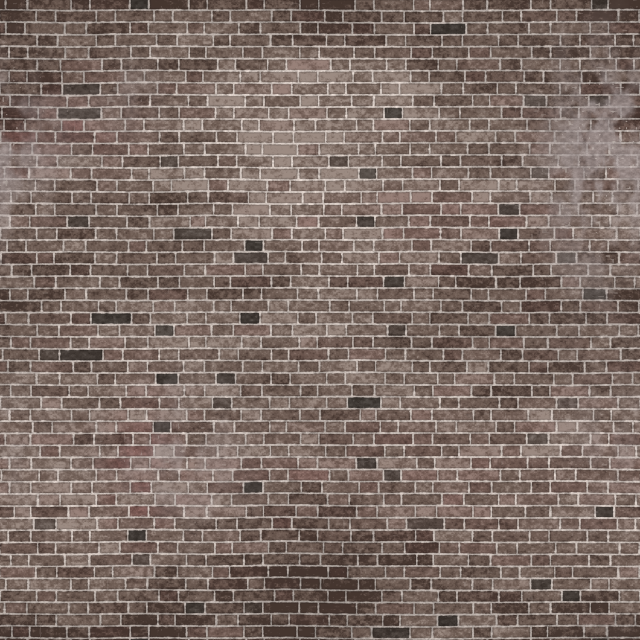
This texture is drawn by a Shadertoy shader. Its source:

```glsl
// Weathered brown brick wall in Flemish bond with thin pale mortar, seamless at the canvas edges.

const float ROWS = 53.0;          // courses down the canvas
const float PAIRS = 11.0;         // stretcher + header pairs across
const float STRETCHER = 0.66;     // share of a pair taken by the stretcher
const float JOINT = 0.0014;       // half width of the mortar
const float TAU = 6.2831853;

const vec3 DARK_BROWN = vec3(0.27, 0.21, 0.185);
const vec3 BROWN = vec3(0.43, 0.36, 0.325);
const vec3 LIGHT_BROWN = vec3(0.61, 0.545, 0.51);
const vec3 BURNT = vec3(0.21, 0.195, 0.18);
const vec3 RED = vec3(0.42, 0.28, 0.265);
const vec3 MORTAR = vec3(0.725, 0.685, 0.66);
const vec3 LIME = vec3(0.62, 0.575, 0.57);

float hash(vec2 p) {
    vec3 q = fract(p.xyx * vec3(0.1031, 0.1030, 0.0973));
    q += dot(q, q.yzx + 33.33);
    return fract((q.x + q.y) * q.z);
}

// Value noise that repeats after "period" cells
float noise(vec2 p, vec2 period) {
    vec2 i = floor(p), f = fract(p);
    f = f * f * (3.0 - 2.0 * f);
    vec2 a = mod(i, period), b = mod(i + 1.0, period);
    return mix(mix(hash(a), hash(vec2(b.x, a.y)), f.x),
               mix(hash(vec2(a.x, b.y)), hash(b), f.x), f.y);
}

float fbm(vec2 uv, vec2 cells) {
    float sum = 0.0, amp = 0.5;
    for (int i = 0; i < 4; i++) {
        sum += amp * noise(uv * cells, cells);
        cells *= 2.0;
        amp *= 0.5;
    }
    return sum / 0.9375;
}

// Soft elliptical stain that wraps around the edges
float stain(vec2 uv, vec2 centre, vec2 radius) {
    vec2 d = (fract(uv - centre + 0.5) - 0.5) / radius;
    return exp(-dot(d, d));
}

float roundBox(vec2 p, vec2 halfSize, float radius) {
    vec2 q = abs(p) - halfSize + radius;
    return length(max(q, 0.0)) + min(max(q.x, q.y), 0.0) - radius;
}

// Signed distance to the brick face; also returns brick id and header flag
float brick(vec2 uv, out vec2 id, out float header) {
    float y = uv.y * ROWS - 0.13 + 0.12 * (noise(uv * vec2(9.0, 7.0), vec2(9.0, 7.0)) - 0.5);
    float row = mod(floor(y), ROWS);
    float x = uv.x * PAIRS - 0.064 * sin(TAU * uv.x);
    x += 0.14 * (noise(vec2(x, row), vec2(PAIRS, ROWS)) - 0.5);
    x += 0.06 * (hash(vec2(row, 71.0)) - 0.5);
    x -= mod(row, 2.0) > 0.5 ? 0.96 : 0.48;

    float pair = mod(floor(x), PAIRS), f = fract(x);
    float split = STRETCHER + 0.06 * (hash(vec2(pair, row + 90.0)) - 0.5);
    header = step(split, f);
    id = vec2(pair * 2.0 + header, row);

    vec2 span = header > 0.5 ? vec2(split, 1.0) : vec2(0.0, split);
    vec2 scale = 1.0 / vec2(PAIRS + 0.2, ROWS);
    vec2 local = vec2(f - 0.5 * (span.x + span.y), fract(y) - 0.5) * scale;
    vec2 halfSize = 0.5 * vec2(span.y - span.x, 1.0) * scale - JOINT;
    return roundBox(local, halfSize, 0.0012);
}

void mainImage(out vec4 fragColor, in vec2 fragCoord) {
    vec2 uv = fragCoord / iResolution.xy;
    float edge = max(0.0007, 0.75 / iResolution.y);

    vec2 id;
    float header;
    float d = brick(uv, id, header);
    float grain = fbm(uv, vec2(150.0, 210.0)) - 0.5;
    float grit = noise(uv * 420.0, vec2(420.0)) - 0.5;
    float broad = fbm(uv, vec2(4.0, 6.0)) - 0.5;
    float streak = fbm(uv, vec2(9.0, 38.0)) - 0.5;
    d += 0.0016 * grain;

    // Broad zones of weathering
    float lime = 1.3 * stain(uv, vec2(0.93, 0.74), vec2(0.075, 0.17))
               + 0.8 * stain(uv, vec2(0.01, 0.78), vec2(0.09, 0.10))
               + 0.6 * stain(uv, vec2(0.27, 0.29), vec2(0.10, 0.10))
               + 0.4 * stain(uv, vec2(0.20, 0.85), vec2(0.05, 0.06))
               + 0.4 * stain(uv, vec2(0.97, 0.30), vec2(0.10, 0.10));
    float rosy = 1.0 * stain(uv, vec2(0.22, 0.27), vec2(0.05, 0.11))
               + 0.35 * stain(uv, vec2(0.65, 0.25), vec2(0.5, 0.09))
               + 0.7 * stain(uv, vec2(0.08, 0.80), vec2(0.12, 0.07))
               + 0.4 * stain(uv, vec2(0.68, 0.64), vec2(0.2, 0.06));
    float light = stain(uv, vec2(0.60, 0.76), vec2(0.35, 0.17))
                + 0.5 * stain(uv, vec2(0.60, 0.28), vec2(0.45, 0.09))
                - stain(uv, vec2(0.5, 0.05), vec2(0.9, 0.11))
                - 0.7 * stain(uv, vec2(0.1, 0.55), vec2(0.5, 0.04))
                - 0.6 * stain(uv, vec2(0.08, 0.87), vec2(0.14, 0.04));

    // Brick faces: individual tone, red tint and a few burnt ones
    float tone = 0.55 + 0.50 * (hash(id) - 0.5) + 0.85 * broad + 0.65 * streak
               + 1.0 * grain + 0.30 * grit + 0.22 * light;
    vec3 face = mix(DARK_BROWN, BROWN, smoothstep(-0.1, 0.55, tone));
    face = mix(face, LIGHT_BROWN, smoothstep(0.45, 1.15, tone));
    float redness = 0.22 * smoothstep(0.7, 1.0, hash(id + 37.0)) + rosy * hash(id + 11.0);
    face = mix(face, RED * (0.75 + 0.45 * tone), clamp(redness, 0.0, 0.75));
    float burnt = step(hash(id + 53.0), mix(0.010, 0.055, header));
    face = mix(face, BURNT + 0.15 * grain, burnt * (0.4 + 0.5 * hash(id + 5.0)));
    face *= 1.0 - 0.16 * smoothstep(-0.003, 0.0, d);

    // Mortar, then lime wash over both
    vec3 joint = MORTAR * (1.0 + 0.35 * grain + 0.15 * grit + 0.35 * broad + 0.06 * light);
    vec3 color = mix(face, joint, smoothstep(-edge, edge, d));
    float wash = lime * smoothstep(-0.25, 0.2, fbm(uv, vec2(40.0, 24.0)) - 0.5 + 0.4 * streak);
    color = mix(color, LIME + 0.2 * grain, clamp(0.75 * wash, 0.0, 0.75));

    // Small pale specks
    float speck = smoothstep(0.86, 0.96, noise(uv * 190.0, vec2(190.0)));
    color = mix(color, MORTAR, 0.4 * speck * (0.4 + lime));
    fragColor = vec4(clamp(color, 0.0, 1.0), 1.0);
}
```
